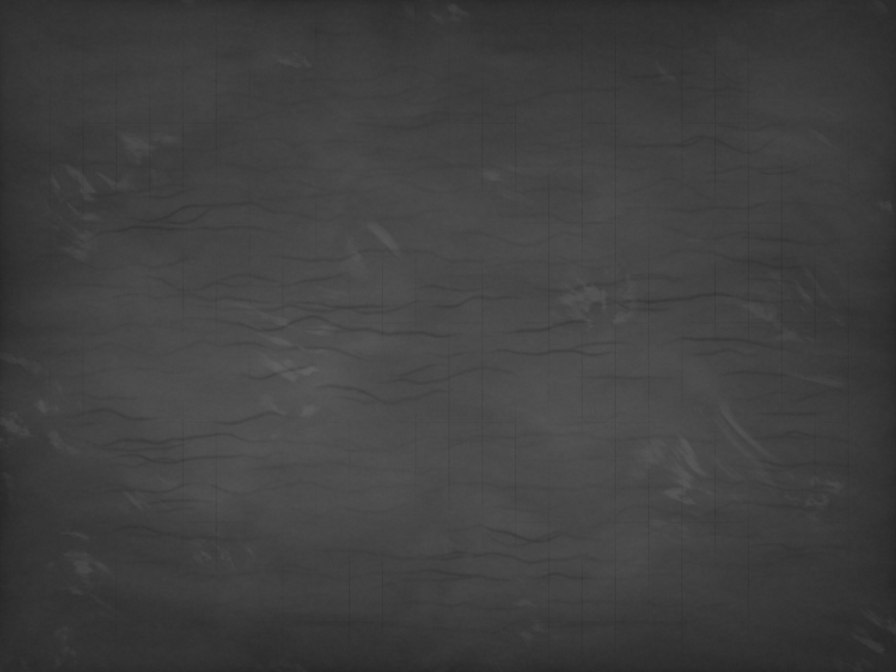
This texture is drawn by a WebGL 2 fragment shader. Its source:

```glsl
#version 300 es
precision highp float;

uniform vec2 u_resolution;
out vec4 fragColor;

#define EDGE_TONE 0.168
#define CENTER_TONE 0.314
#define CLOUD_DEPTH 0.095
#define RIPPLE_DEPTH 0.042
#define RIPPLE_SPACING 0.034
#define GRID_SPACING 0.0495
#define GRID_DEPTH 0.022
#define FLECK_GAIN 0.05
#define GRAIN_GAIN 0.022

float hash(vec2 p) {
  vec3 q = fract(p.xyx * vec3(0.1031, 0.1030, 0.0973));
  q += dot(q, q.yzx + 33.33);
  return fract((q.x + q.y) * q.z);
}

float noise(vec2 p) {
  vec2 i = floor(p), f = fract(p);
  vec2 w = f * f * (3.0 - 2.0 * f);
  return mix(mix(hash(i), hash(i + vec2(1, 0)), w.x),
             mix(hash(i + vec2(0, 1)), hash(i + vec2(1, 1)), w.x), w.y);
}

float fbm(vec2 p) {
  float sum = 0.0, amp = 0.5;
  for (int i = 0; i < 5; i++) {
    sum += amp * noise(p);
    p = mat2(1.62, 0.9, -0.9, 1.62) * p + 17.3;
    amp *= 0.52;
  }
  return sum;
}

// Broken, wavy strokes, one per horizontal row
float ripples(vec2 p, float seed) {
  float y = p.y / RIPPLE_SPACING + seed * 0.37;
  float row = floor(y);
  float shift = hash(vec2(row, seed)) * 40.0;
  float wave = noise(vec2(p.x * 15.0 + shift, row + seed * 9.0));
  wave += 0.3 * noise(vec2(p.x * 38.0 + shift, row + 71.0));
  float dist = (fract(y) - 0.5 - (wave - 0.65) * 0.75) * RIPPLE_SPACING;
  float breaks = noise(vec2(p.x * 10.0 - shift, row + seed * 5.0 + 31.0));
  float strength = smoothstep(0.3, 0.75, breaks);
  float width = mix(0.0016, 0.0036, breaks);
  float stroke = exp(-dist * dist / (width * width));
  // Soft shade fading away below the stroke
  float shade = 0.3 * exp(-abs(dist) / 0.006) * step(dist, 0.0);
  return strength * max(stroke, shade);
}

// Faint ruled line, softened to at least one pixel
float ruled(float x, float spacing) {
  float dist = abs(fract(x / spacing) - 0.5) * spacing;
  float halfWidth = max(0.0009, 0.75 / u_resolution.y);
  return 1.0 - smoothstep(0.2 * halfWidth, 1.6 * halfWidth, dist);
}

void main() {
  vec2 uv = gl_FragCoord.xy / u_resolution;
  vec2 p = gl_FragCoord.xy / u_resolution.y;

  // Darkened borders
  vec2 inset = 4.0 * uv * (1.0 - uv);
  float vignette = sqrt(inset.x * inset.y);
  float tone = mix(EDGE_TONE, CENTER_TONE, vignette);

  // Smudges stretched sideways
  vec2 warp = vec2(noise(p * 7.0), noise(p * 7.0 + 40.0)) - 0.5;
  float broad = fbm(p * vec2(3.2, 5.5) + warp * 0.7 + 5.0) - 0.49;
  float streaks = fbm(p * vec2(13.0, 34.0) + warp * 2.0 + 60.0) - 0.49;
  tone += CLOUD_DEPTH * (broad + 0.42 * streaks) * mix(0.7, 1.0, vignette);

  // Rippled strokes, strongest in the middle
  float patches = smoothstep(0.25, 0.65, noise(p * vec2(4.0, 6.0) + 21.0));
  float field = smoothstep(0.25, 0.85, vignette) * mix(0.35, 1.0, patches);
  vec2 bent = p + vec2(0.0, 0.012 * (noise(p * vec2(9.0, 5.0)) - 0.5));
  float strokes = max(ripples(bent, 1.0), 0.75 * ripples(bent, 4.0));
  tone -= RIPPLE_DEPTH * field * strokes;

  // Worn grid
  float wear = smoothstep(0.3, 0.75, noise(p * vec2(20.0, 9.0) + 80.0));
  float grid = max(ruled(p.x, GRID_SPACING), 0.6 * ruled(p.y, GRID_SPACING * 3.0));
  tone -= GRID_DEPTH * grid * wear * smoothstep(0.1, 0.7, vignette);

  // Sparse pale scuffs, slanted downwards
  vec2 slant = mat2(0.88, 0.47, -0.47, 0.88) * p;
  float scuff = fbm(slant * vec2(30.0, 62.0) + warp * 5.0);
  float sparse = smoothstep(0.56, 0.84, noise(p * vec2(9.0, 11.0) + 13.0));
  tone += FLECK_GAIN * sparse * smoothstep(0.52, 0.78, scuff);

  // Fine grain
  float grain = 0.6 * noise(p * 330.0) + 0.4 * noise(p * vec2(110.0, 190.0) + 9.0);
  tone += GRAIN_GAIN * (grain - 0.5);

  fragColor = vec4(vec3(clamp(tone, 0.0, 1.0)), 1.0);
}
```
